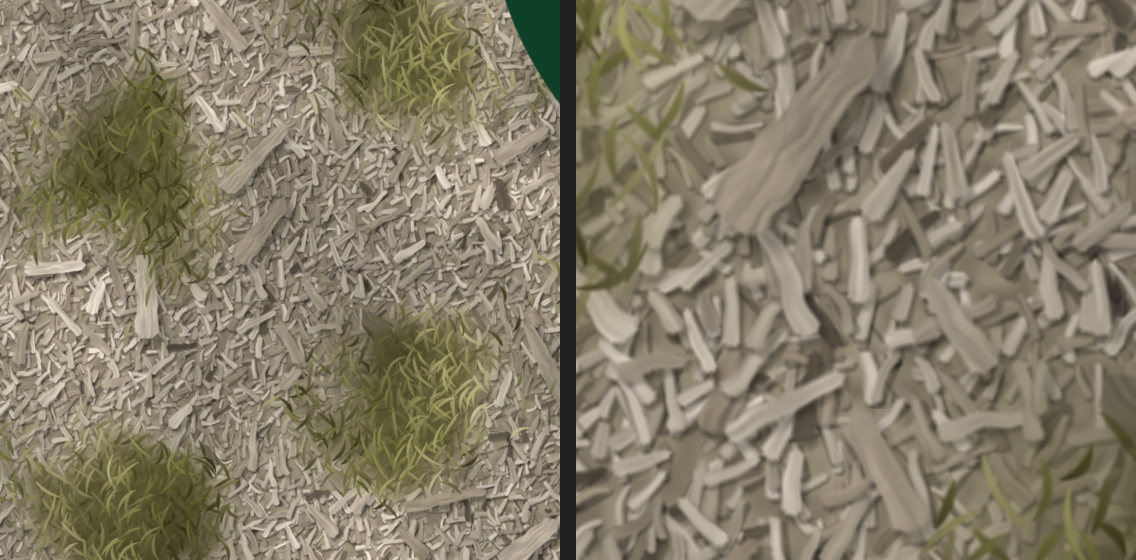
Left: the whole. Right: its middle third, enlarged.
Write a WebGL 1 fragment shader that draws this texture.

```glsl
precision highp float;
// Draws pale wood-chip mulch with tufts of grass and the rim of a dark green disc.
uniform vec2 u_resolution;

#define SOFTNESS 0.0021
#define CHIP_LEAN 1.2
#define CHIP_SPREAD 2.4
#define BLADE_SPREAD 2.2
#define SHADOW_STRENGTH 0.27
#define SHADOW_OFFSET vec2(0.5, -0.7)
#define GRASS_RADIUS 0.2
#define GRASS_FADE 0.075
#define DISC_CENTRE vec2(1.499, 1.198)
#define DISC_RADIUS 0.629

const vec3 SOIL = vec3(0.55, 0.51, 0.43);
const vec3 DULL_WOOD = vec3(0.55, 0.50, 0.42);
const vec3 PALE_WOOD = vec3(0.83, 0.79, 0.73);
const vec3 DARK_GRASS = vec3(0.21, 0.20, 0.09);
const vec3 LUSH_GRASS = vec3(0.42, 0.43, 0.19);
const vec3 DRY_GRASS = vec3(0.66, 0.63, 0.47);
const vec3 DISC_GREEN = vec3(0.05, 0.25, 0.15);

vec3 hash3(vec2 p) {
  vec3 q = fract(p.xyx * vec3(0.1031, 0.1030, 0.0973));
  q += dot(q, q.yxz + 33.33);
  return fract((q.xxy + q.yzz) * q.zyx);
}
float noise(vec2 p) {
  vec2 i = floor(p), f = fract(p);
  f = f * f * (3.0 - 2.0 * f);
  float bottom = mix(hash3(i).x, hash3(i + vec2(1.0, 0.0)).x, f.x);
  float top = mix(hash3(i + vec2(0.0, 1.0)).x, hash3(i + 1.0).x, f.x);
  return mix(bottom, top, f.y);
}
// Cell offsets of a 3 by 3 neighbourhood
vec2 neighbour(int k) {
  return vec2(mod(float(k), 3.0), floor((float(k) + 0.5) / 3.0)) - 1.0;
}
// Coordinates along and across a direction
vec2 alongAcross(vec2 p, float angle) {
  float c = cos(angle), s = sin(angle);
  return vec2(c * p.x + s * p.y, c * p.y - s * p.x);
}
// Splinter with a slight taper and clipped corners
float chipDistance(vec2 q, vec2 size) {
  vec2 d = abs(q) - size * vec2(1.0, 1.0 - 0.25 * q.x / size.x);
  return max(max(d.x, d.y), (d.x + d.y) * 0.7 + size.y * 0.45);
}
// Staggered tufts, warped and eroded at the rim
float grassCover(vec2 p) {
  vec2 w = p + 0.16 * (vec2(noise(p * 6.0 + 3.0), noise(p * 6.0 + 27.0)) - 0.5);
  float column = floor(w.x / 0.52 + 0.115);
  vec2 tuft = vec2(w.x / 0.52 + 0.115, (w.y - 0.09 - 0.21 * column) / 0.6 + 0.5);
  vec2 offset = (fract(tuft) - 0.5) * vec2(0.52, 0.6);
  float d = length(offset * vec2(0.92, 1.0));
  d += 0.07 * noise(p * 10.0 + 9.0) + 0.04 * noise(p * 28.0);
  return 1.0 - smoothstep(GRASS_RADIUS - GRASS_FADE, GRASS_RADIUS + GRASS_FADE, d);
}
// One layer of chips; size holds half length and half width
vec3 addChips(vec3 color, vec2 p, float cells, vec2 size, float density, float seed) {
  for (int k = 0; k < 9; k++) {
    vec2 id = floor(p * cells) + neighbour(k);
    vec3 place = hash3(id + seed), form = hash3(id + seed + 57.3);
    if (place.z > density) continue;
    vec2 offset = p - (id + place.xy) / cells;
    float angle = CHIP_LEAN + (form.x - 0.5) * CHIP_SPREAD;
    vec2 s = size * mix(vec2(0.5), vec2(1.0), form.yz);
    vec2 q = alongAcross(offset, angle);
    q.y += 0.006 * (noise(q * 60.0 + id) - 0.5);
    float d = chipDistance(q, s);
    float shadow = chipDistance(alongAcross(offset - SHADOW_OFFSET * s.y, angle), s);
    color *= 1.0 - SHADOW_STRENGTH * (1.0 - smoothstep(-0.4 * s.y, 0.7 * s.y, shadow));
    float fibre = noise(q * vec2(35.0, 260.0) + id * 7.0) - 0.5;
    float tone = fract(place.z * 17.0 + form.y * 3.0);
    vec3 wood = mix(DULL_WOOD, PALE_WOOD, tone) * (1.0 + 0.25 * fibre);
    wood *= mix(0.55, 1.0, smoothstep(0.0, 0.09, tone));
    color = mix(color, wood, 0.92 * (1.0 - smoothstep(-SOFTNESS, SOFTNESS, d)));
  }
  return color;
}
// One layer of curved blades, rooted where grass grows
vec3 addBlades(vec3 color, vec2 p, float cells, vec2 size, float light, float seed) {
  for (int k = 0; k < 9; k++) {
    vec2 id = floor(p * cells) + neighbour(k);
    vec3 place = hash3(id + seed), form = hash3(id + seed + 31.7);
    vec2 centre = (id + place.xy) / cells;
    float cover = grassCover(centre);
    if (place.z > cover) continue;
    vec2 q = alongAcross(p - centre, 1.57 + (form.x - 0.5) * BLADE_SPREAD);
    float reach = size.x * mix(0.55, 1.0, form.y);
    q.y += (form.z - 0.5) * 0.7 * q.x * q.x / reach;
    float t = clamp(q.x / reach, -1.0, 1.0);
    float d = max(abs(q.y) - size.y * (1.0 - 0.75 * t * t), abs(q.x) - reach);
    float dryness = 0.5 * form.y + noise(centre * 8.0 + 19.0) - 0.5 + 0.6 * (1.0 - cover);
    vec3 blade = mix(LUSH_GRASS, DRY_GRASS, clamp(dryness, 0.0, 1.0));
    float lit = light + 0.6 * (form.z - 0.5) + 0.9 * (noise(centre * 13.0) - 0.5) + 0.15 * t;
    blade = mix(DARK_GRASS, blade, clamp(lit, 0.0, 1.2));
    color = mix(color, blade, 0.95 * (1.0 - smoothstep(-SOFTNESS, SOFTNESS, d)));
  }
  return color;
}
void main() {
  vec2 p = gl_FragCoord.xy / u_resolution.y;
  // Mulch, from fine litter to broad splinters
  vec3 color = SOIL * (0.85 + 0.3 * noise(p * 90.0));
  color = addChips(color, p, 52.0, vec2(0.017, 0.0042), 1.0, 11.0);
  color = addChips(color, p, 40.0, vec2(0.022, 0.0046), 0.95, 83.0);
  color = addChips(color, p, 30.0, vec2(0.028, 0.0058), 0.60, 147.0);
  color = addChips(color, p, 17.0, vec2(0.045, 0.0100), 0.28, 211.0);
  color = addChips(color, p, 7.0, vec2(0.085, 0.0180), 0.25, 307.0);
  // Grass, from shaded base to sunlit tips
  float cover = grassCover(p);
  color = mix(color, DRY_GRASS * 0.82, 0.5 * sqrt(cover));
  color = mix(color, DARK_GRASS * 1.3, 0.75 * cover * cover);
  color = addBlades(color, p, 42.0, vec2(0.023, 0.0032), 0.50, 401.0);
  color = addBlades(color, p, 36.0, vec2(0.027, 0.0030), 0.68, 467.0);
  color = addBlades(color, p, 32.0, vec2(0.030, 0.0026), 0.85, 523.0);
  color *= 0.87 + 0.26 * noise(p * 6.0 + 41.0);
  // Disc rim in the corner
  float disc = length(p - DISC_CENTRE) - DISC_RADIUS;
  gl_FragColor = vec4(mix(color, DISC_GREEN, 1.0 - smoothstep(-SOFTNESS, SOFTNESS, disc)), 1.0);
}
```
